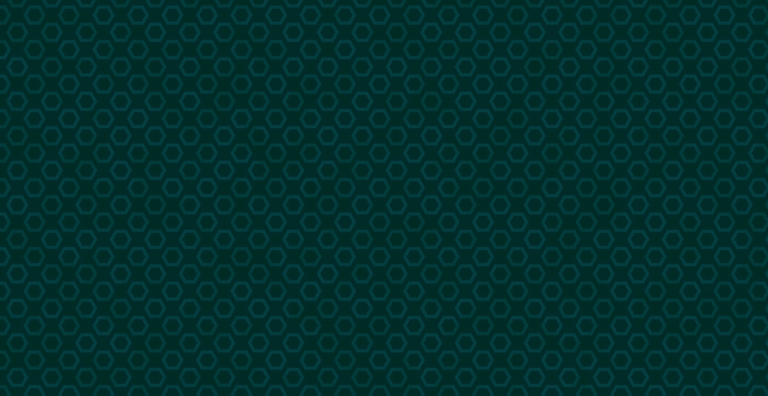
Write a Shadertoy shader that draws this pattern.

```glsl
const float TILES_ACROSS = 22.26;            // repeats over the canvas width
const vec2  PHASE        = vec2(0.0, 0.04);  // lattice shift, in tiles
const float RING_RADIUS  = 0.232;            // centre to middle of a side
const float RING_HALF    = 0.046;            // half the stroke width
const float SOFTNESS     = 0.026;            // least edge blur, in tiles
const float TINT_SCALE   = 2.2;              // colour patches per tile
const float REACH        = 0.17;             // distance where the ground turns green

const vec3 GROUND_TEAL  = vec3(0.000, 0.170, 0.160);
const vec3 GROUND_GREEN = vec3(0.000, 0.170, 0.140);
const vec3 LINE_BLUE    = vec3(0.020, 0.243, 0.255);
const vec3 LINE_GREEN   = vec3(0.010, 0.230, 0.228);

float hash(vec2 p) {
    vec3 q = fract(vec3(p.xyx) * 0.1031);
    q += dot(q, q.yzx + 33.33);
    return fract((q.x + q.y) * q.z);
}

float valueNoise(vec2 p) {
    vec2 cell = floor(p);
    vec2 f = fract(p);
    f = f * f * (3.0 - 2.0 * f);
    float low  = mix(hash(cell), hash(cell + vec2(1.0, 0.0)), f.x);
    float high = mix(hash(cell + vec2(0.0, 1.0)), hash(cell + vec2(1.0)), f.x);
    return mix(low, high, f.y);
}

// Distance from the centre to a flat-topped hexagon, measured across its sides
float hexRadius(vec2 p) {
    p = abs(p);
    return max(p.y, dot(p, vec2(0.8660254, 0.5)));
}

// Signed distance to the nearest ring of the staggered lattice
float ringDistance(vec2 p) {
    float d = 1.0;
    for (int i = 0; i < 2; i++) {
        vec2 local = fract(p + 0.5 + 0.5 * float(i)) - 0.5;
        d = min(d, abs(hexRadius(local) - RING_RADIUS) - RING_HALF);
    }
    return d;
}

void mainImage(out vec4 fragColor, in vec2 fragCoord) {
    float pixel = TILES_ACROSS / iResolution.x;
    vec2 p = fragCoord * pixel - PHASE;

    float d = ringDistance(p);
    float blur = max(0.7 * pixel, SOFTNESS);
    float line = 1.0 - smoothstep(-blur, blur, d);

    // Uneven dye: patches of tint, greener away from the strokes
    float tint = valueNoise(p * TINT_SCALE + 40.0);
    float greenness = smoothstep(0.25, 0.85, 0.6 * tint + 0.5 * clamp(d / REACH, 0.0, 1.0));
    vec3 ground = mix(GROUND_TEAL, GROUND_GREEN, greenness);
    vec3 stroke = mix(LINE_BLUE, LINE_GREEN, smoothstep(0.3, 0.8, tint));

    fragColor = vec4(mix(ground, stroke, line), 1.0);
}
```
